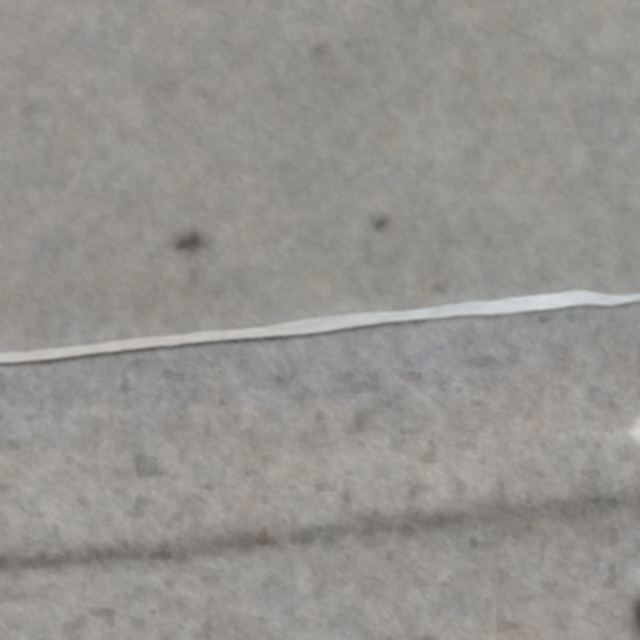
Reproduce this texture procedurally as a Shadertoy shader.

```glsl
float hash(vec2 p) {
    vec3 q = fract(vec3(p.xyx) * 0.1031);
    q += dot(q, q.yzx + 33.33);
    return fract((q.x + q.y) * q.z);
}

float noise(vec2 p) {
    vec2 i = floor(p), f = fract(p);
    f = f * f * (3.0 - 2.0 * f);
    return mix(mix(hash(i), hash(i + vec2(1, 0)), f.x),
               mix(hash(i + vec2(0, 1)), hash(i + vec2(1, 1)), f.x), f.y);
}

// Centred fractal noise, roughly -0.5 to 0.5
float fbm(vec2 p) {
    float sum = 0.0, amp = 0.5;
    for (int i = 0; i < 4; i++) {
        sum += amp * (noise(p) - 0.5);
        p = mat2(1.6, 1.2, -1.2, 1.6) * p + 17.3;
        amp *= 0.6;
    }
    return sum;
}

// Soft elliptical blot
float blot(vec2 p, vec2 center, vec2 radius) {
    vec2 d = (p - center) / radius;
    return exp(-dot(d, d));
}

float bump(float x, float center, float width) {
    float d = (x - center) / width;
    return exp(-d * d);
}

void mainImage(out vec4 fragColor, in vec2 fragCoord) {
    vec2 uv = fragCoord / iResolution.xy;
    float pixel = 1.0 / iResolution.y;

    // Curves of the pale joint and the shaded groove
    float joint = 0.440 + 0.105 * uv.x - 0.010 * smoothstep(0.88, 1.0, uv.x)
                + 0.004 * (noise(vec2(uv.x * 22.0, 3.0)) - 0.5);
    float aboveJoint = uv.y - joint;
    float groove = 0.121 + 0.07 * uv.x + 0.037 * uv.x * uv.x;
    float aboveGroove = uv.y - groove + 0.014 * fbm(uv * 14.0);
    float lower = smoothstep(0.02, -0.03, aboveJoint);

    // Base tones of the slabs
    vec3 upperTone = mix(vec3(0.588, 0.575, 0.558), vec3(0.578, 0.577, 0.556), uv.x);
    vec3 lowerTone = mix(vec3(0.598, 0.586, 0.570), vec3(0.570, 0.570, 0.572),
                         smoothstep(-0.17, -0.03, aboveJoint));
    vec3 color = mix(upperTone, lowerTone, lower);
    color += vec3(0.025, 0.024, 0.022) * bump(aboveGroove, 0.095, 0.05);
    color -= 0.022 * bump(aboveJoint, 0.07, 0.05) * (1.0 - uv.x);

    // Cloudy stains, diagonal grain and fine speckle
    vec2 grainUv = mat2(0.8, 0.6, -0.6, 0.8) * uv;
    color += 0.055 * fbm(uv * 8.0 + 4.0);
    color += mix(0.085, 0.13, lower) * fbm(uv * 42.0);
    color += mix(0.055, 0.08, lower) * fbm(grainUv * vec2(75.0, 140.0) + 9.0);
    color += vec3(0.03, 0.0, -0.03) * fbm(uv * 18.0 + 50.0);
    float pits = smoothstep(0.72, 0.95, noise(uv * 46.0 + 30.0));
    color -= pits * mix(0.015, 0.055, lower);

    // Groove shadow, softer on the right
    float shade = bump(aboveGroove, 0.0, mix(0.016, 0.022, uv.x));
    color -= shade * mix(0.15, 0.105, uv.x) * (0.9 + 0.8 * fbm(uv * 25.0));
    color -= 0.035 * bump(aboveGroove, -0.03, 0.035) * smoothstep(0.3, 0.9, uv.x);

    // Dark blots
    vec2 p = uv + 0.008 * vec2(fbm(uv * 50.0), fbm(uv * 50.0 + 70.0));
    color -= 0.25 * blot(p, vec2(0.300, 0.621), vec2(0.024, 0.016));
    color -= 0.10 * blot(p, vec2(0.281, 0.617), vec2(0.010, 0.010));
    color -= 0.05 * blot(p, vec2(0.302, 0.575), vec2(0.014, 0.035));
    color -= 0.19 * blot(p, vec2(0.595, 0.650), vec2(0.013, 0.012));
    color -= 0.09 * blot(p, vec2(0.499, 0.922), vec2(0.016, 0.012));
    color -= 0.09 * blot(p, vec2(0.562, 0.342), vec2(0.011, 0.018));
    color -= 0.11 * blot(p, vec2(0.541, 0.219), vec2(0.008, 0.014));
    color -= 0.09 * blot(p, vec2(0.645, 0.232), vec2(0.010, 0.016));
    color -= 0.08 * blot(p, vec2(0.686, 0.548), vec2(0.012, 0.008));
    color -= 0.07 * blot(p, vec2(0.440, 0.408), vec2(0.012, 0.009));

    // Chips and shadow at the right edge
    color += 0.05 * bump(uv.y, 0.31 + 0.08 * (uv.x - 0.8), 0.010) * smoothstep(0.75, 1.0, uv.x);
    color += 0.22 * blot(p, vec2(1.003, 0.328), vec2(0.016, 0.024));
    color += 0.10 * blot(p, vec2(1.0, 0.095), vec2(0.025, 0.022));
    color -= 0.30 * blot(p, vec2(1.006, 0.035), vec2(0.018, 0.038));

    // Pale joint with a dark lip underneath
    float halfWidth = 0.0075 + 0.004 * bump(uv.x, 0.51, 0.07)
                    + 0.0045 * bump(uv.x, 0.84, 0.13)
                    - 0.003 * smoothstep(0.9, 1.0, uv.x)
                    + 0.002 * fbm(vec2(uv.x * 45.0, 8.0));
    float lip = bump(aboveJoint, -halfWidth - 0.003, 0.005);
    color -= lip * mix(0.17, 0.07, smoothstep(0.45, 0.8, uv.x));
    color += vec3(0.015, 0.02, 0.03) * bump(aboveJoint, 0.018, 0.014);
    float edge = 0.0025 + pixel;
    float strip = 1.0 - smoothstep(-edge, edge, abs(aboveJoint) - halfWidth);
    vec3 stripTone = mix(vec3(0.765, 0.755, 0.740), vec3(0.765, 0.790, 0.795),
                         smoothstep(0.3, 0.75, uv.x));
    stripTone += 0.05 * bump(uv.x, 0.84, 0.09) + 0.10 * fbm(uv * vec2(35.0, 90.0));
    color = mix(color, stripTone, strip * 0.95);

    fragColor = vec4(clamp(color, 0.0, 1.0), 1.0);
}
```
